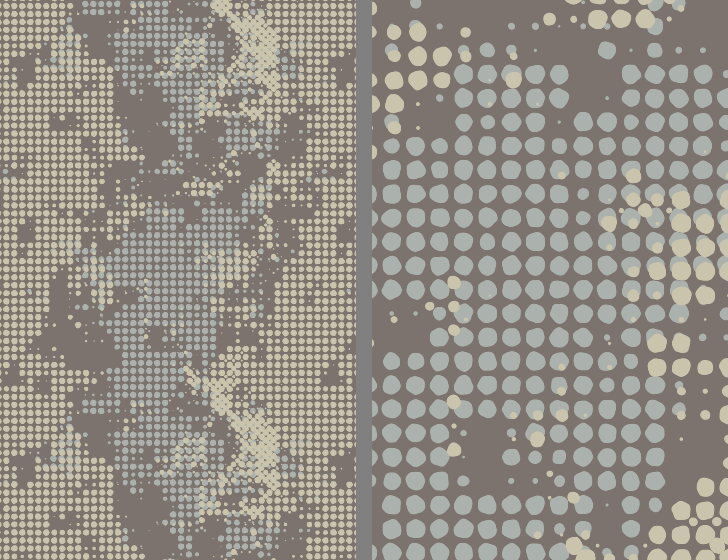
Left, the full canvas; right, a detail of the centre.
Reproduce this pattern procedurally as a WebGL 1 fragment shader.

```glsl
precision highp float;

uniform vec2 u_resolution;

const float DOTS_DOWN = 70.2;           // dot rows in the canvas height
const vec2 TILE = vec2(40.0, 50.0);     // dots in one repeat
const float MAX_RADIUS = 0.40;          // in dot spacings
const float MIN_RADIUS = 0.05;
const float EDGE_WEAR = 0.09;
const float SIZE_JITTER = 0.36;
const float PATCH_SIZE = 5.0;           // noise scales, in dots
const float DETAIL_SIZE = 2.0;
const float WEAR_SIZE = 0.4;
const vec3 GROUND = vec3(0.49, 0.45, 0.43);
const vec3 CREAM = vec3(0.79, 0.77, 0.67);
const vec3 BLUE = vec3(0.67, 0.70, 0.68);
const float TAU = 6.2831853;

float hash(vec2 p, float seed) {
  vec3 q = fract(vec3(p.xyx + seed) * vec3(0.1031, 0.1030, 0.0973));
  q += dot(q, q.yzx + 33.33);
  return fract((q.x + q.y) * q.z);
}

float cornerSlope(vec2 corner, vec2 toPoint, vec2 period, float seed) {
  float angle = TAU * hash(mod(corner, period), seed);
  return dot(vec2(cos(angle), sin(angle)), toPoint);
}

// Gradient noise that wraps with the tile.
float tileNoise(vec2 p, float size, float seed) {
  vec2 period = floor(TILE / size + 0.5);
  p /= size;
  vec2 i = floor(p);
  vec2 f = p - i;
  vec2 w = f * f * f * (f * (f * 6.0 - 15.0) + 10.0);
  vec2 e = vec2(1.0, 0.0);
  float near = mix(cornerSlope(i, f, period, seed),
                   cornerSlope(i + e.xy, f - e.xy, period, seed), w.x);
  float far = mix(cornerSlope(i + e.yx, f - e.yx, period, seed),
                  cornerSlope(i + e.xx, f - e.xx, period, seed), w.x);
  return mix(near, far, w.y);
}

// Broad drift: a favoured column, a patch and its diagonal echo, and bands.
float drift(vec2 uv, float column, vec2 patchCentre, float bands) {
  vec2 wave = cos(TAU * (uv - patchCentre));
  return 0.5 * cos(TAU * (uv.x - column)) + 0.4 * wave.x * wave.y
       + bands * cos(TAU * (2.0 * uv.y - 0.3));
}

// Coverage of one printed layer of dots.
float dotLayer(vec2 grid, vec2 offset, float column, vec2 patchCentre,
               float bands, float threshold, float seed) {
  vec2 p = mod(grid - offset, TILE);
  vec2 cell = floor(p);
  vec2 centre = cell + 0.5;
  float density = drift(centre / TILE, column, patchCentre, bands)
                + 1.3 * tileNoise(centre, PATCH_SIZE, seed)
                + 0.8 * tileNoise(centre, DETAIL_SIZE, seed + 7.0)
                + SIZE_JITTER * (hash(cell, seed + 13.0) - 0.5);
  float radius = MAX_RADIUS * smoothstep(threshold - 0.35, threshold + 0.15, density);

  // Uneven outlines, scaled down with the dot.
  float wear = EDGE_WEAR * tileNoise(p, WEAR_SIZE, seed + 19.0) * radius / MAX_RADIUS;
  float halfPixel = 0.5 * DOTS_DOWN / u_resolution.y;
  float edge = length(p - centre) - radius + wear;
  return (1.0 - smoothstep(-halfPixel, halfPixel, edge)) * step(MIN_RADIUS, radius);
}

void main() {
  // Dot units, measured down from the top left.
  vec2 grid = vec2(gl_FragCoord.x, u_resolution.y - gl_FragCoord.y)
            * DOTS_DOWN / u_resolution.y;

  float blue = dotLayer(grid, vec2(0.2, 0.0), 0.55, vec2(0.95, 0.35), 0.25, 0.33, 3.0);
  float cream = dotLayer(grid, vec2(0.3, 0.25), 0.03, vec2(0.30, 0.42), 0.0, 0.12, 31.0);
  float overprint = dotLayer(grid, vec2(0.8, 0.7), 0.70, vec2(0.70, 0.15), 0.0, 0.95, 57.0);

  vec3 color = mix(GROUND, BLUE, blue);
  color = mix(color, CREAM, max(cream, overprint));
  gl_FragColor = vec4(color, 1.0);
}
```
